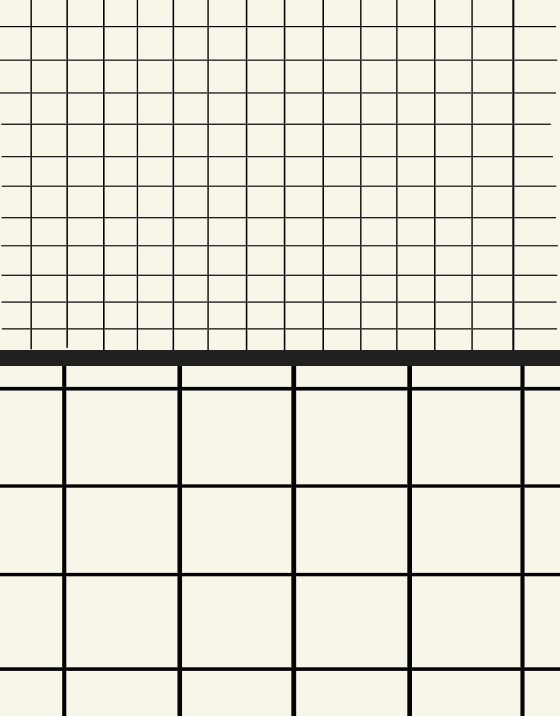
Top: the whole. Bottom: its middle third, enlarged.
Give the GLSL for this pattern, as a Shadertoy shader.

```glsl
// A hand-ruled grid of thin black lines on cream paper: 14 upright, 11 level.
// Spacing follows a slow quadratic drift plus small wobbles; strokes vary
// in weight and some stop just short of the sheet edge.

const vec2 SHEET = vec2(768.0, 480.0);

float hash(float n) {
    n = fract(n * 0.1031 + 0.37);
    n *= n + 33.33;
    return fract(n * (n + n));
}

// Share of a pixel-wide interval centred at x that lies within [lo, hi].
float coverage(float x, float lo, float hi, float pixel) {
    return clamp((min(x + 0.5 * pixel, hi) - max(x - 0.5 * pixel, lo)) / pixel, 0.0, 1.0);
}

// Stroke across axis "a" at centre, running along axis "b" from start to end.
float stroke(float a, float centre, float width, float b, float start, float end, float pixel) {
    return coverage(a, centre - 0.5 * width, centre + 0.5 * width, pixel)
         * coverage(b, start, end, pixel);
}

// Upright positions: columns widen gently to the right.
float columnX(float i) {
    return 42.3 + 48.18 * i + 0.208 * i * i
         + 2.3 * sin(0.94 * i + 0.07) + 0.85 * sin(2.793 * (i - 3.5));
}

// Level positions, measured from the top: rows tighten downwards.
float rowY(float j) {
    return 36.5 + 46.68 * j - 0.528 * j * j
         + 0.95 * sin(2.793 * (j - 5.5)) - 0.8 * sin(0.6 * j - 0.4);
}

void mainImage(out vec4 fragColor, in vec2 fragCoord) {
    float pixel = SHEET.y / iResolution.y;
    vec2 p = fragCoord * pixel;
    p.y = SHEET.y - p.y;

    float ink = 0.0;

    // Upright strokes: the last is heaviest, the first two end early.
    for (float i = 0.0; i < 14.0; i++) {
        float width = 1.75 + 0.5 * hash(i + 3.0) + 0.6 * step(12.5, i);
        float end = i < 2.0 ? 479.0 - 2.0 * i : SHEET.y + pixel;
        ink = max(ink, stroke(p.x, columnX(i), width, p.y, -pixel, end, pixel));
    }

    // Level strokes: finer, with ragged ends and one clear shortfall.
    for (float j = 0.0; j < 11.0; j++) {
        float width = 1.5 + 0.2 * hash(j + 41.0);
        float start = j < 3.0 ? -pixel : 1.0 + 1.5 * hash(j + 17.0);
        float shortfall = 9.0 * exp(-1.2 * (j - 3.3) * (j - 3.3));
        float end = 762.5 + 3.0 * hash(j + 29.0) - shortfall;
        ink = max(ink, stroke(p.y, rowY(j), width, p.x, start, end, pixel));
    }

    vec3 paper = vec3(0.97, 0.965, 0.915);
    vec3 black = vec3(0.015, 0.012, 0.02);
    fragColor = vec4(mix(paper, black, ink), 1.0);
}
```
